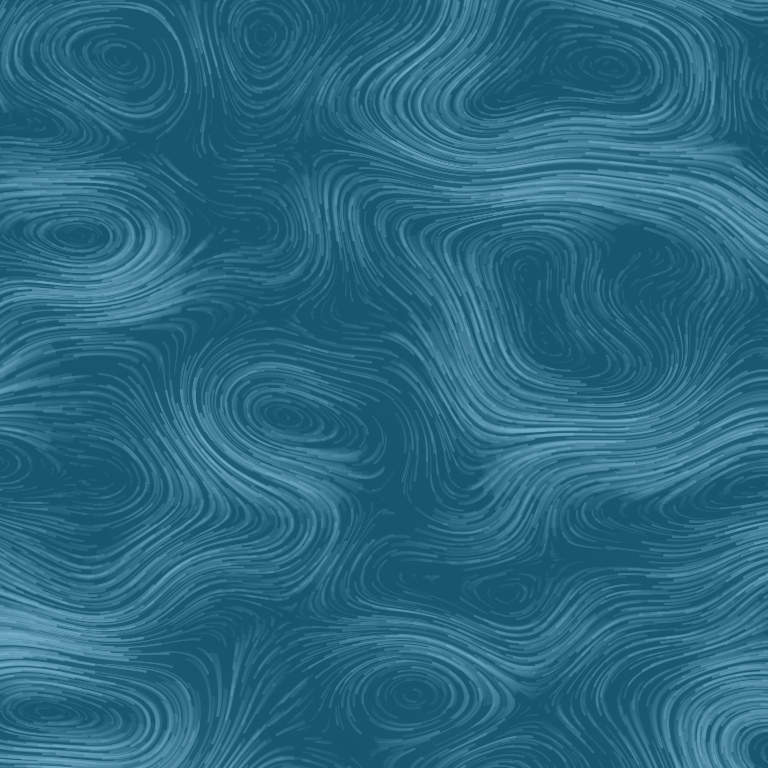
Give the GLSL for this background, as a Shadertoy shader.

```glsl
// Teal streaks of particles drifting through a swirling flow field.

const int WAVES = 8;
const int STEPS = 56;
const float CELL = 0.013;       // spacing of the streak seeds
const float STREAK_TIME = 0.11; // drift distance at unit speed
const vec3 DEEP = vec3(0.092, 0.332, 0.432);
const vec3 PALE = vec3(0.47, 0.71, 0.80);

vec3 hash3(vec2 cell) {
    vec3 h = fract(cell.xyx * vec3(0.1031, 0.1030, 0.0973));
    h += dot(h, h.yxz + 33.33);
    return fract((h.xxy + h.yzz) * h.zyx);
}

mat2 rotation(float angle) {
    float c = cos(angle), s = sin(angle);
    return mat2(c, s, -s, c);
}

// Divergence-free velocity: the curl of layered sines
vec2 flow(vec2 p) {
    vec2 velocity = vec2(0.0);
    float frequency = 8.0, strength = 0.66;
    for (int i = 0; i < WAVES; i++) {
        float n = float(i);
        float angle = 1.9 + 2.4 * n;
        vec2 wave = vec2(0.8 * cos(angle), 1.3 * sin(angle));
        float phase = dot(wave, p) * frequency + 1.7 * n * n + 0.6;
        velocity += strength * cos(phase) * vec2(wave.y, -wave.x);
        frequency *= 1.24;
        strength *= 0.91;
    }
    return velocity;
}

// Share of cells that hold a seed, drifting between thick and thin patches
float seedDensity(vec2 p) {
    return 0.66 + 0.2 * sin(dot(p, vec2(13.0, 7.0)) + 2.0 * sin(9.0 * p.y))
                + 0.2 * sin(dot(p, vec2(-8.0, 17.0)) + 2.0 * sin(11.0 * p.x));
}

float segmentDistance(vec2 p, vec2 a, vec2 b) {
    vec2 ap = p - a, ab = b - a;
    float t = clamp(dot(ap, ab) / max(dot(ab, ab), 1e-9), 0.0, 1.0);
    return length(ap - ab * t);
}

// Coverage and brightness of the seed met between a and b at a given age
float seedLight(vec2 a, vec2 b, float age, float pixel) {
    vec2 cell = floor(0.5 * (a + b) / CELL);
    vec3 h = hash3(cell);
    vec2 seed = (cell + 0.19 + 0.62 * h.xy) * CELL;
    float radius = mix(0.0011, 0.0019, fract(h.z * 13.0));
    float soft = max(0.0008, 0.5 * pixel);
    float cover = 1.0 - smoothstep(radius - soft, radius + soft,
                                   segmentDistance(seed, a, b));
    float present = step(fract(h.z * 29.0), seedDensity(seed));
    float life = mix(0.4, 1.0, fract(h.z * 7.0));
    float fade = 1.0 - 0.5 * age / life;
    return cover * present * step(age, life) * fade * mix(0.35, 1.0, h.z);
}

// Follow the flow upstream and gather the seeds passed on the way
float streaks(vec2 p, float pixel) {
    mat2 turn = rotation(0.9);
    float light = 0.0, previous = 0.0;
    for (int i = 0; i < STEPS; i++) {
        float age = float(i) / float(STEPS);
        vec2 next = p - flow(p) * STREAK_TIME / float(STEPS);
        float found = seedLight(turn * p, turn * next, age, pixel);
        light += max(found - previous, 0.0); // count each seed once
        previous = found;
        p = next;
    }
    return light;
}

void mainImage(out vec4 fragColor, in vec2 fragCoord) {
    float pixel = 1.0 / iResolution.y;
    vec2 p = fragCoord * pixel;
    float speed = min(length(flow(p)), 2.2);

    // Fast currents glow, still pools stay dark
    float light = streaks(p, pixel) * (0.17 + 0.29 * speed);
    light += 0.025 * speed * speed;
    float tone = 1.0 - exp(-light);
    fragColor = vec4(mix(DEEP, PALE, tone), 1.0);
}
```
